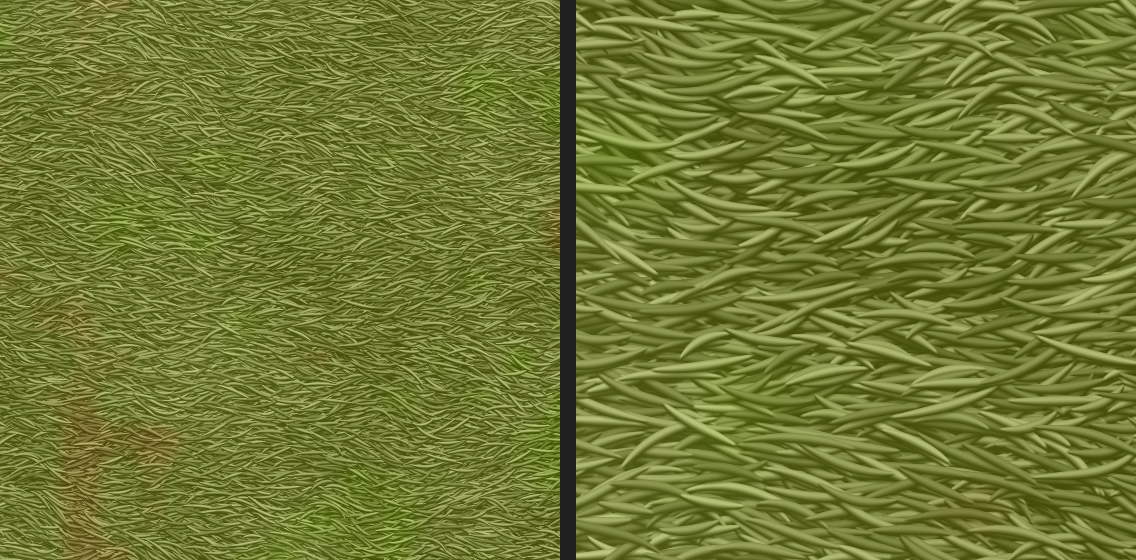
Left: the whole. Right: its middle third, enlarged.
This texture is drawn by a Shadertoy shader. Its source:

```glsl
// Matted grass: layers of short, curved, tapered blades scattered on a jittered grid.
// Each blade is lit along its upper edge and casts a shadow below; a slow noise field
// leans the blades together, and others vary the light and the tint in patches.

const vec3 DEEP_GREEN = vec3(0.265, 0.305, 0.035);
const vec3 PALE_GREEN = vec3(0.70, 0.74, 0.46);
const vec3 DRY_TINT = vec3(0.035, -0.045, -0.01);
const vec3 FRESH_TINT = vec3(-0.015, 0.025, -0.035);

const int LAYERS = 12;
const vec2 CELL = vec2(0.040, 0.018);
const float HALF_LENGTH_MIN = 0.017;
const float HALF_LENGTH_MAX = 0.038;
const float HALF_WIDTH = 0.0031;
const float BEND = 0.006;
const float SPREAD = 0.95;        // random range of blade angles, radians
const float LEAN = 0.80;          // range of the shared lean, radians
const float LEAN_BIAS = -0.06;
const float SHADOW_REACH = 0.9;   // in blade half widths
const float SHADOW_DEPTH = 0.55;

// Integer hash of three lattice coordinates
uvec3 hashBits(ivec3 cell) {
    uvec3 v = uvec3(cell) * 1664525u + 1013904223u;
    v.x += v.y * v.z; v.y += v.z * v.x; v.z += v.x * v.y;
    v ^= v >> 16u;
    v.x += v.y * v.z; v.y += v.z * v.x; v.z += v.x * v.y;
    return v;
}

float hash(ivec2 cell, int seed) {
    return float(hashBits(ivec3(cell, seed)).x >> 16u) / 65535.0;
}

float valueNoise(vec2 p, int seed) {
    ivec2 i = ivec2(floor(p));
    vec2 f = fract(p);
    f = f * f * (3.0 - 2.0 * f);
    float low = mix(hash(i, seed), hash(i + ivec2(1, 0), seed), f.x);
    float high = mix(hash(i + ivec2(0, 1), seed), hash(i + ivec2(1, 1), seed), f.x);
    return mix(low, high, f.y);
}

// Paints one blade over the tone; q is relative to its centre
float paintBlade(float tone, vec2 q, float angle, vec3 shape, float glow, float pixel) {
    float c = cos(angle), s = sin(angle);
    q = vec2(c * q.x + s * q.y, c * q.y - s * q.x);
    float u = q.x / mix(HALF_LENGTH_MIN, HALF_LENGTH_MAX, shape.x);
    if (abs(u) >= 1.0) return tone;

    float bend = (shape.y - 0.5) * 2.0 * BEND;
    float y = q.y - bend * (u * u - 0.3);
    float width = HALF_WIDTH * (1.0 - 0.75 * u * u);
    float across = y / width;
    float soft = 0.6 * pixel;
    float tip = smoothstep(1.0, 0.85, abs(u));

    // Shadow on whatever lies under the lower edge
    float shadow = smoothstep(-1.0 - SHADOW_REACH, -1.0, across) * step(across, 0.0);
    tone *= 1.0 - SHADOW_DEPTH * shadow * tip;

    // Rounded body: dark lower flank, bright ridge, slightly dimmer upper rim
    float cover = (1.0 - smoothstep(width - soft, width + soft, abs(y))) * tip;
    float peak = mix(0.34, 0.90, shape.z) + glow;
    float lit = smoothstep(-1.0, 0.35, across) * (1.0 - 0.3 * smoothstep(0.5, 1.1, across));
    return mix(tone, mix(0.05, peak, lit), cover);
}

float grassTone(vec2 p, float lean, float pixel) {
    float tone = 0.12;
    for (int layer = 0; layer < LAYERS; layer++) {
        vec2 shift = vec2(0.37, 0.61) * float(layer) * CELL;
        ivec2 home = ivec2(floor((p + shift) / CELL));
        float glow = layer > LAYERS - 4 ? 0.14 : 0.0;
        for (int j = -2; j <= 2; j++)
        for (int i = -1; i <= 1; i++) {
            ivec2 cell = home + ivec2(i, j);
            uvec3 bits = hashBits(ivec3(cell, layer));
            vec3 place = vec3(bits >> 16u) / 65535.0;
            vec3 shape = vec3(bits & 65535u) / 65535.0;
            vec2 centre = (vec2(cell) + place.xy) * CELL - shift;
            float angle = lean + (place.z - 0.5) * SPREAD;
            tone = paintBlade(tone, p - centre, angle, shape, glow, pixel);
        }
    }
    return tone;
}

void mainImage(out vec4 fragColor, in vec2 fragCoord) {
    float pixel = 1.0 / iResolution.y;
    vec2 p = fragCoord * pixel;

    float lean = LEAN_BIAS + LEAN * (valueNoise(p * 11.0, 101) - 0.5);
    float tone = grassTone(p, lean, pixel);

    // Patches of light and of dry or fresh growth
    float light = 0.6 * valueNoise(p * 6.0, 102) + 0.4 * valueNoise(p * 17.0, 103);
    tone += 0.16 * (light - 0.5);
    float growth = 0.6 * valueNoise(p * 5.0, 104) + 0.4 * valueNoise(p * 14.0, 105);

    vec3 color = mix(DEEP_GREEN, PALE_GREEN, clamp(tone, 0.0, 1.1));
    color += DRY_TINT * smoothstep(0.35, 0.12, growth);
    color += FRESH_TINT * smoothstep(0.62, 0.85, growth);
    fragColor = vec4(clamp(color, 0.0, 1.0), 1.0);
}
```
